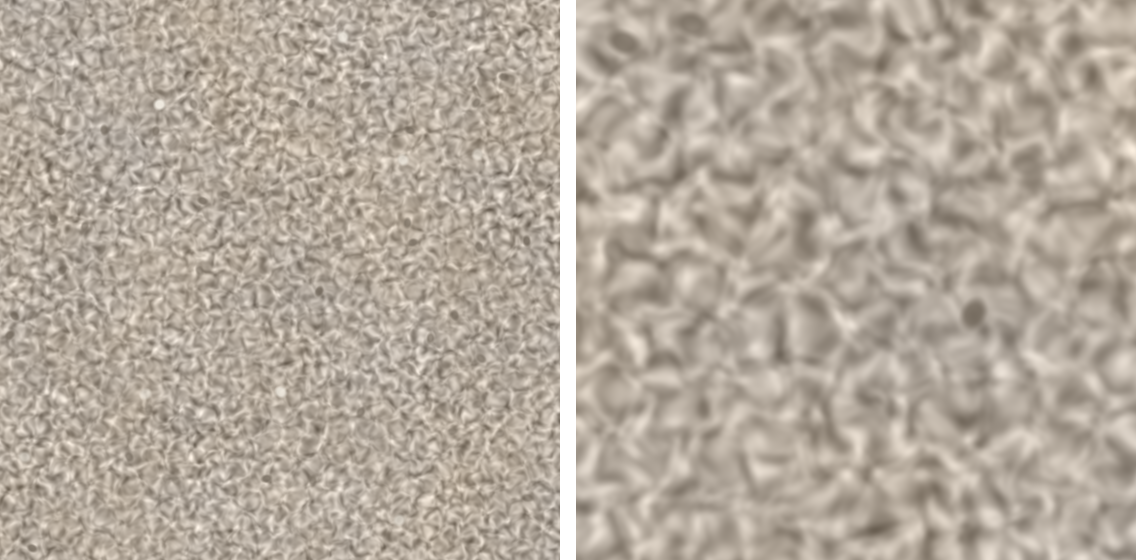
Left: the whole. Right: its middle third, enlarged.
Give the GLSL for this texture, as a three.js fragment shader.

```glsl
varying vec2 vUv;

const vec3 STONE = vec3(0.705, 0.663, 0.612);
const vec3 SPARKLE = vec3(0.96, 0.94, 0.90);
const vec3 PIT = vec3(0.42, 0.38, 0.33);
const vec3 WARM_SHIFT = vec3(0.014, 0.0, -0.022);

float hash(vec2 p, float seed) {
  return fract(sin(dot(p, vec2(127.1, 311.7)) + seed * 17.23) * 43758.5453);
}

vec2 rotate(vec2 p, float angle) {
  float c = cos(angle), s = sin(angle);
  return vec2(c * p.x - s * p.y, s * p.x + c * p.y);
}

// Slope of a random unit gradient at one lattice corner
float corner(vec2 cell, vec2 offset, float seed) {
  float angle = 6.2832 * hash(cell, seed);
  return dot(vec2(cos(angle), sin(angle)), offset);
}

float gradientNoise(vec2 p, float seed) {
  vec2 i = floor(p), f = fract(p);
  vec2 u = f * f * f * (f * (f * 6.0 - 15.0) + 10.0);
  vec2 e = vec2(1.0, 0.0);
  float low = mix(corner(i, f, seed), corner(i + e.xy, f - e.xy, seed), u.x);
  float high = mix(corner(i + e.yx, f - e.yx, seed), corner(i + e.xx, f - e.xx, seed), u.x);
  return mix(low, high, u.y);
}

// Rotated layers hide the lattice and leave short, curled grains
float grain(vec2 uv) {
  vec2 bend = vec2(gradientNoise(uv * 38.0, 1.0), gradientNoise(uv * 38.0, 2.0));
  vec2 p = uv + bend * 0.008;
  float coarse = gradientNoise(rotate(p, 0.45) * 60.0, 3.0);
  float medium = gradientNoise(rotate(p, 1.25) * 84.0, 4.0);
  float fine = gradientNoise(rotate(p, 2.10) * 125.0, 5.0);
  return coarse + 0.85 * medium + 0.35 * fine;
}

// Soft oval specks, at most one per cell; chance sets how many cells hold one
float specks(vec2 uv, float count, float radius, float stretch, float chance, float seed) {
  vec2 p = uv * count;
  vec2 cell = floor(p);
  vec2 jitter = vec2(hash(cell, seed), hash(cell, seed + 1.0));
  vec2 d = fract(p) - mix(vec2(0.3), vec2(0.7), jitter);
  d = rotate(d, 3.1416 * hash(cell, seed + 2.0));
  d.x /= stretch;
  float present = step(hash(cell, seed + 3.0), chance);
  float strength = mix(0.45, 1.0, hash(cell, seed + 4.0));
  float size = radius * count;
  return present * strength * (1.0 - smoothstep(0.4 * size, size, length(d)));
}

void main() {
  // Broad drifts of contrast, lightness and warmth
  float contrast = 0.265 + 0.10 * gradientNoise(vUv * 7.0, 11.0);
  float light = 0.035 * gradientNoise(vUv * 5.0, 12.0)
              + 0.045 * gradientNoise(vUv * 19.0, 13.0);
  float warmth = gradientNoise(vUv * 3.5, 14.0) + 0.6 * gradientNoise(vUv * 14.0, 15.0);

  vec3 color = STONE + contrast * grain(vUv) + light + WARM_SHIFT * warmth;

  // Dark pits and a few bright mineral glints
  color = mix(color, PIT, 0.75 * specks(vUv, 24.0, 0.009, 1.4, 0.09, 21.0));
  color = mix(color, SPARKLE, specks(vUv, 9.0, 0.0125, 1.1, 0.13, 31.0));

  gl_FragColor = vec4(clamp(color, 0.0, 1.0), 1.0);
}
```
